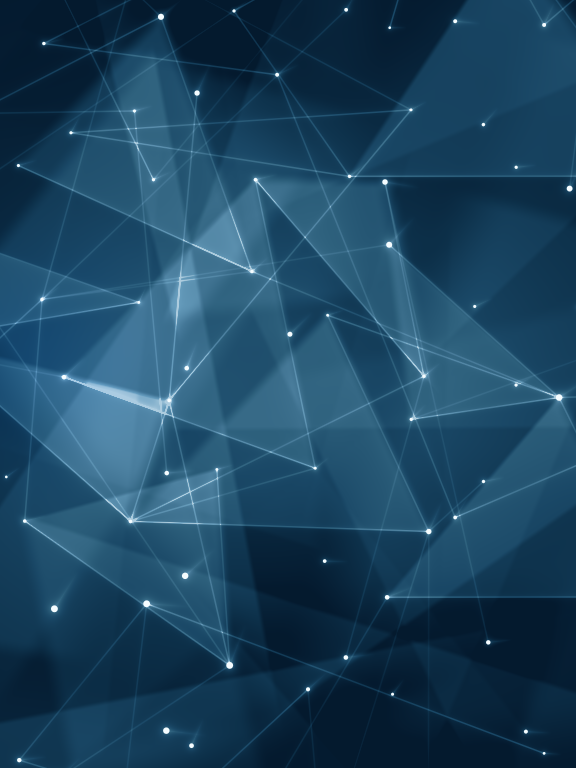
Reproduce this background procedurally as a WebGL 2 fragment shader.

```glsl
#version 300 es
precision highp float;
// Deep blue plexus: glowing nodes, thin links and translucent triangles.
#define CELL 0.116         // node grid spacing, canvas height = 1
#define LINKS 60           // thin lines between nodes
#define PANES 10           // crisp triangles
#define VEILS 24           // blurred triangles
#define LINE_WIDTH 0.0010  // half width of a link
#define PANE_LIGHT 1.35    // tone steps added by a pane
#define VEIL_LIGHT 0.85    // tone steps added or removed by a veil
#define SEED 7.0

uniform vec2 u_resolution;
out vec4 fragColor;

// Tones from deepest navy to white
const vec3 TONES[7] = vec3[7](
  vec3(0.015, 0.10, 0.18), vec3(0.05, 0.19, 0.29), vec3(0.10, 0.28, 0.40),
  vec3(0.18, 0.38, 0.49), vec3(0.27, 0.47, 0.59), vec3(0.40, 0.61, 0.73),
  vec3(0.96, 0.99, 1.00));

vec2 hash2(vec2 p) {
  vec3 q = fract(p.xyx * vec3(0.1031, 0.1030, 0.0973));
  q += dot(q, q.yzx + 33.33);
  return fract((q.xx + q.yz) * q.zy);
}
vec2 polar(float angle) { return vec2(cos(angle), sin(angle)); }

// Jittered node of a grid cell, and the node of the cell around a point
vec2 nodeOf(vec2 cell) { return (cell + 0.06 + 0.88 * hash2(cell + 40.0 + SEED)) * CELL; }
vec2 snapToNode(vec2 p) { return nodeOf(floor(p / CELL)); }

// x: distance to the segment, y: position along it
vec2 segment(vec2 p, vec2 a, vec2 b) {
  vec2 ab = b - a;
  float t = clamp(dot(p - a, ab) / max(dot(ab, ab), 1e-6), 0.0, 1.0);
  return vec2(length(p - a - t * ab), t);
}

// Thin line with a halo, brightest at its ends
float link(vec2 p, vec2 a, vec2 b, float pixel) {
  vec2 s = segment(p, a, b);
  float core = clamp((LINE_WIDTH - s.x) / pixel + 0.5, 0.0, 1.0);
  return mix(0.65, 1.0, abs(2.0 * s.y - 1.0)) * (core + 0.3 * exp(-s.x / 0.0035));
}

// Signed distance to the line a-b, positive on its left
float side(vec2 p, vec2 a, vec2 b) {
  vec2 e = b - a;
  return (e.x * (p.y - a.y) - e.y * (p.x - a.x)) / max(length(e), 1e-4);
}

// Triangle mask with a separate blur for each edge
float triangle(vec2 p, vec2 a, vec2 b, vec2 c, vec3 blur) {
  float turn = side(c, a, b) < 0.0 ? -1.0 : 1.0;
  vec3 m = smoothstep(-blur, blur, turn * vec3(side(p, a, b), side(p, b, c), side(p, c, a)));
  return m.x * m.y * m.z;
}

void main() {
  vec2 p = gl_FragCoord.xy / u_resolution.y;
  float width = u_resolution.x / u_resolution.y;
  float pixel = 1.0 / u_resolution.y;

  // Broad light, strongest left of the centre
  vec2 g = (p - vec2(0.45 * width, 0.48)) / vec2(0.40, 0.30);
  float tone = 2.1 * exp(-dot(g, g));

  // Blurred veils and narrow beams, light and dark
  for (int i = 0; i < VEILS; i++) {
    float k = float(i);
    vec2 h = hash2(vec2(k, SEED + 3.0)), r = hash2(vec2(k, SEED + 11.0));
    vec2 c = vec2(width * fract(k * 0.618 + 0.2), (k + h.x) / float(VEILS));
    float angle = 6.283 * h.y, size = mix(0.17, 0.4, r.x);
    float m = triangle(p, c + 1.4 * size * polar(angle), c + size * polar(angle + 1.7 + r.y),
                       c + 0.7 * size * polar(angle + mix(3.3, 4.4, h.x)),
                       vec3(0.004, 0.014, 0.05));
    tone += VEIL_LIGHT * m * mix(-0.8, 1.0, r.y);
  }
  // Crisp panes with a lit base, a soft flank and light bleeding inwards
  for (int i = 0; i < PANES; i++) {
    float k = float(i);
    vec2 h = hash2(vec2(k, SEED + 21.0)), r = hash2(vec2(k, SEED + 29.0));
    vec2 c = vec2(width * fract(k * 0.618 + 0.3), 0.24 + 0.62 * (k + 0.5) / float(PANES));
    float size = mix(0.13, 0.25, h.x), angle = 1.571 + 1.5 * (h.y - 0.5);
    vec2 top = snapToNode(c + size * polar(angle));
    vec2 left = snapToNode(c + size * polar(angle + 2.09));
    vec2 right = snapToNode(c + size * polar(angle - 2.09));
    vec3 blur = vec3(0.0015, mix(vec2(0.002), vec2(0.022, 0.012), r));
    float fade = mix(1.15, 0.6, clamp(length(p - top) / (2.0 * size), 0.0, 1.0));
    fade += 0.25 * exp(-abs(side(p, right, top)) / 0.018);
    tone += PANE_LIGHT * triangle(p, left, right, top, blur) * fade * mix(0.6, 1.2, r.x);
    tone += 1.9 * link(p, left, right, pixel) + 1.1 * link(p, right, top, pixel);
  }
  // Thin links
  for (int i = 0; i < LINKS; i++) {
    vec2 h = hash2(vec2(float(i), SEED + 41.0)), r = hash2(vec2(float(i), SEED + 53.0));
    vec2 start = mix(vec2(-0.1), vec2(width, 1.0) + 0.1, h);
    vec2 end = start + mix(0.18, 0.55, r.x) * polar(6.283 * r.y);
    float light = mix(0.5, 1.6, fract(7.0 * (h.x + r.y)));
    tone += light * link(p, snapToNode(start), snapToNode(end), pixel);
  }
  // Nodes with a halo and a short light streak
  float spark = 0.0;
  for (int i = 0; i < 9; i++) {
    vec2 cell = floor(p / CELL) + vec2(i % 3 - 1, i / 3 - 1);
    vec2 h = hash2(cell + 90.0 + SEED), n = nodeOf(cell);
    float radius = mix(0.0017, 0.0045, h.x * h.x), d = length(p - n);
    vec2 s = segment(p, n, n + 13.0 * radius * polar(mix(-0.2, 1.2, h.y)));
    spark = max(spark, clamp((radius - d) / pixel + 0.5, 0.0, 1.0));
    tone += 1.6 * exp(-d / (1.3 * radius)) + 1.5 * (1.0 - s.y) * exp(-s.x / (0.9 * radius));
  }
  // Tone to colour, with a bluer tint at the left
  tone = clamp(tone, 0.0, 5.5);
  vec3 color = TONES[0];
  for (int i = 1; i < 7; i++) color = mix(color, TONES[i], clamp(tone - float(i - 1), 0.0, 1.0));
  vec2 t = (p - vec2(0.04, 0.53)) / vec2(0.16, 0.12);
  color += vec3(-0.02, 0.0, 0.04) * exp(-dot(t, t));
  fragColor = vec4(mix(color, TONES[6], spark), 1.0);
}
```
